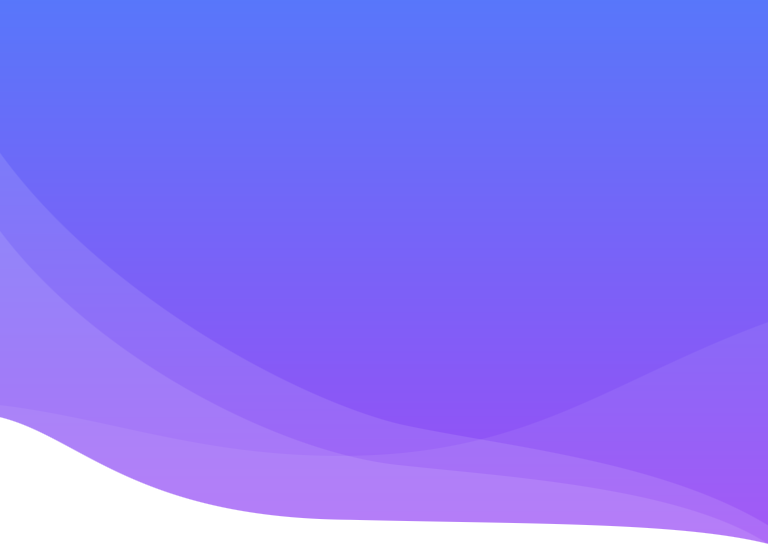
Write a Shadertoy shader that draws this background.

```glsl
const vec3 SKY_TOP = vec3(0.345, 0.465, 0.98);
const vec3 SKY_BOTTOM = vec3(0.615, 0.30, 0.96);
const vec3 WHITE = vec3(1.0);

// Cubic Bezier polynomial, for one coordinate or a point
vec2 bezier(vec2 a, vec2 b, vec2 c, vec2 d, float t) {
    float s = 1.0 - t;
    return s * s * s * a + 3.0 * s * s * t * b + 3.0 * s * t * t * c + t * t * t * d;
}

// Height of a Bezier arc above x, solving for its parameter by Newton steps
float arcHeight(float x, vec2 a, vec2 b, vec2 c, vec2 d) {
    float t = clamp((x - a.x) / (d.x - a.x), 0.0, 1.0);
    for (int i = 0; i < 6; i++) {
        float s = 1.0 - t;
        float speed = 3.0 * (s * s * (b.x - a.x) + 2.0 * s * t * (c.x - b.x) + t * t * (d.x - c.x));
        t = clamp(t - (bezier(a, b, c, d, t).x - x) / max(speed, 0.01), 0.0, 1.0);
    }
    return bezier(a, b, c, d, t).y;
}

// Two arcs joined at a knot
float waveHeight(float x, vec2 start, vec2 c1, vec2 c2, vec2 knot, vec2 c3, vec2 c4, vec2 end) {
    return x < knot.x ? arcHeight(x, start, c1, c2, knot)
                      : arcHeight(x, knot, c3, c4, end);
}

// Smooth coverage of the region below a wave
float below(float y, float height) {
    float gap = height - y;
    return clamp(0.5 + gap / max(fwidth(gap), 1e-5), 0.0, 1.0);
}

void mainImage(out vec4 fragColor, in vec2 fragCoord) {
    vec2 uv = fragCoord / iResolution.xy;

    float upperWave = waveHeight(uv.x,
        vec2(0.0, 0.720), vec2(0.137, 0.454), vec2(0.391, 0.267), vec2(0.521, 0.223),
        vec2(0.651, 0.183), vec2(0.859, 0.158), vec2(1.0, 0.038));
    float lowerWave = waveHeight(uv.x,
        vec2(0.0, 0.577), vec2(0.124, 0.344), vec2(0.365, 0.170), vec2(0.521, 0.148),
        vec2(0.664, 0.126), vec2(0.885, 0.108), vec2(1.0, 0.004));
    float risingWave = waveHeight(uv.x,
        vec2(0.0, 0.258), vec2(0.143, 0.234), vec2(0.260, 0.165), vec2(0.443, 0.165),
        vec2(0.690, 0.165), vec2(0.794, 0.304), vec2(1.0, 0.410));
    float paperEdge = waveHeight(uv.x,
        vec2(0.0, 0.236), vec2(0.104, 0.200), vec2(0.176, 0.051), vec2(0.456, 0.048),
        vec2(0.690, 0.040), vec2(0.885, 0.044), vec2(1.0, 0.004));

    // Vertical gradient under translucent waves
    vec3 color = mix(SKY_BOTTOM, SKY_TOP, uv.y);
    color = mix(color, WHITE, 0.07 * below(uv.y, risingWave));
    color = mix(color, WHITE, 0.11 * below(uv.y, upperWave));
    color = mix(color, WHITE, 0.11 * below(uv.y, lowerWave));

    // Opaque white foot
    color = mix(color, WHITE, below(uv.y, paperEdge));
    fragColor = vec4(color, 1.0);
}
```
